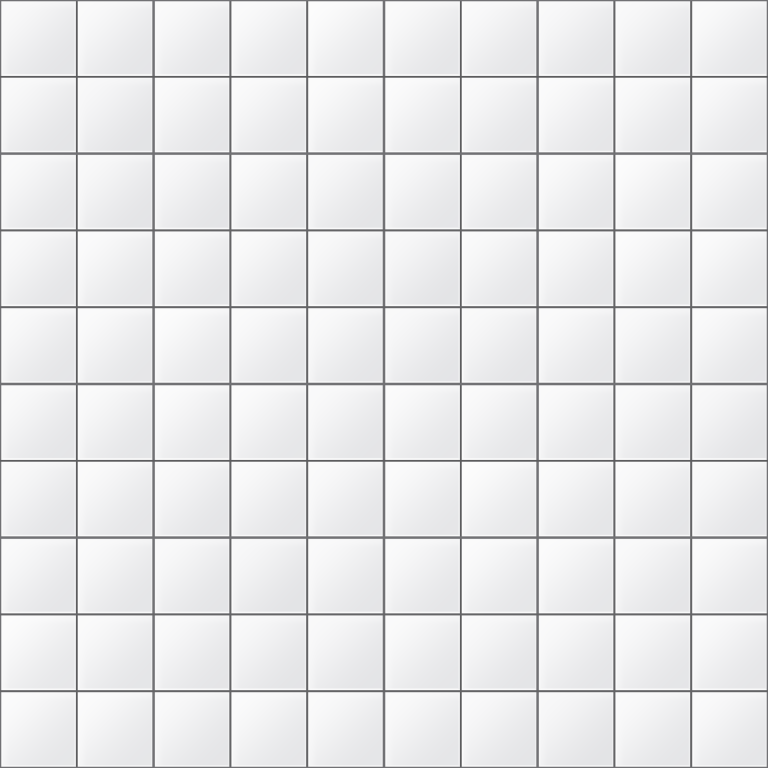
Reproduce this pattern procedurally as a Shadertoy shader.

```glsl
const float TILES = 10.0;
const float TAU = 6.2831853;

const vec3 GROUT_DARK = vec3(0.360, 0.360, 0.368);
const vec3 GROUT_PALE = vec3(0.450, 0.450, 0.462);
const vec3 GLAZE_LIGHT = vec3(0.980, 0.980, 0.982);
const vec3 GLAZE_SHADE = vec3(0.898, 0.900, 0.908);
const vec3 RIM = vec3(0.988);

// 1 at the edge, fading to 0 between the two distances
float fadeFrom(float inner, float outer, float d) {
    return 1.0 - smoothstep(inner, outer, d);
}

// Layered sines over whole periods, so the value wraps with the grid
float wrappedWaves(vec2 cell, float count) {
    vec2 a = TAU * cell / count;
    return 0.4 * sin(a.x + 2.0 * a.y + 0.7)
         + 0.3 * sin(2.0 * a.x - a.y + 2.1)
         + 0.3 * sin(4.0 * a.x + 3.0 * a.y);
}

// How pale and wide a joint is, from 0 to 1, wrapping with the grid
float jointPaleness(float index, float count) {
    return 0.5 + 0.5 * cos(TAU * (4.0 * index / count + 0.1));
}

// Lays one grout joint over the color, softened by at least a pixel
vec3 addJoint(vec3 color, float d, float paleness, float pixel) {
    float halfWidth = mix(0.0115, 0.0170, paleness);
    float blur = 0.5 * max(pixel, mix(0.016, 0.021, paleness));
    float cover = fadeFrom(halfWidth - blur, halfWidth + blur, d);
    return mix(color, mix(GROUT_DARK, GROUT_PALE, paleness), cover);
}

// Pillowed glaze lit from the upper left
vec3 glaze(vec2 p, float tone) {
    float diagonal = 0.5 * (p.x + 1.0 - p.y);
    vec3 color = mix(GLAZE_LIGHT, GLAZE_SHADE, smoothstep(0.05, 0.90, diagonal));

    float leftBevel = fadeFrom(0.04, 0.14, p.x);
    float topBevel = fadeFrom(0.04, 0.14, 1.0 - p.y);
    color = mix(color, GLAZE_LIGHT, 0.4 * max(leftBevel, topBevel));

    return color + tone * vec3(0.008, 0.008, 0.007);
}

// Thin bright line just inside the joints, strongest at left and bottom
float rimLight(vec2 p) {
    float litSides = max(fadeFrom(0.025, 0.045, p.x), fadeFrom(0.025, 0.045, p.y));
    float farSides = max(fadeFrom(0.025, 0.040, 1.0 - p.x), fadeFrom(0.025, 0.040, 1.0 - p.y));
    return max(0.85 * litSides, 0.4 * farSides);
}

void mainImage(out vec4 fragColor, in vec2 fragCoord) {
    vec2 grid = fragCoord / iResolution.xy * TILES;
    vec2 pixel = TILES / iResolution.xy;
    vec2 cell = floor(grid);
    vec2 p = fract(grid);

    // Tile face
    vec3 color = glaze(p, wrappedWaves(cell, TILES));
    color = mix(color, RIM, rimLight(p));

    // Grout, counted from the left and from the top
    vec2 edge = min(p, 1.0 - p);
    vec2 nearest = floor(grid + 0.5);
    color = addJoint(color, edge.x, jointPaleness(nearest.x, TILES), pixel.x);
    color = addJoint(color, edge.y, jointPaleness(TILES - nearest.y, TILES), pixel.y);

    fragColor = vec4(clamp(color, 0.0, 1.0), 1.0);
}
```
